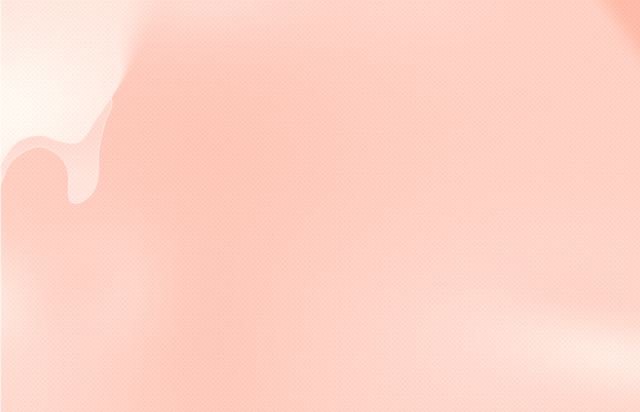
Reproduce this background procedurally as a WebGL 2 fragment shader.

```glsl
#version 300 es
precision highp float;
// Soft peach backdrop with blurred glows, a creamy liquid drip and a fine dot weave.
uniform vec2 u_resolution;
out vec4 fragColor;

const int KNOTS = 16;
const int STEPS = 5;
const float TAU = 6.2831853;

const vec3 PEACH = vec3(1.0, 0.818, 0.768);
const vec3 CORAL = vec3(0.993, 0.77, 0.708);
const vec3 BLUSH = vec3(1.0, 0.862, 0.825);
const vec3 CREAM = vec3(1.0, 0.925, 0.89);
const vec3 IVORY = vec3(1.0, 0.975, 0.945);
const vec3 SALMON = vec3(1.0, 0.70, 0.62);

// Closed outlines, in units of the canvas height
const vec2 POOL[KNOTS] = vec2[KNOTS](
    vec2(-0.04, 0.53), vec2(0.0, 0.595), vec2(0.04, 0.652), vec2(0.095, 0.670),
    vec2(0.14, 0.657), vec2(0.18, 0.650), vec2(0.205, 0.664), vec2(0.235, 0.710),
    vec2(0.267, 0.757), vec2(0.300, 0.815), vec2(0.316, 0.875), vec2(0.332, 0.94),
    vec2(0.36, 1.04), vec2(0.30, 1.2), vec2(-0.15, 1.2), vec2(-0.15, 0.6));
const vec2 DRIP[KNOTS] = vec2[KNOTS](
    vec2(-0.03, 0.48), vec2(0.0, 0.550), vec2(0.03, 0.611), vec2(0.09, 0.644),
    vec2(0.14, 0.625), vec2(0.165, 0.585), vec2(0.167, 0.520), vec2(0.188, 0.507),
    vec2(0.220, 0.527), vec2(0.237, 0.565), vec2(0.240, 0.636), vec2(0.254, 0.700),
    vec2(0.270, 0.762), vec2(0.20, 0.82), vec2(-0.10, 0.80), vec2(-0.15, 0.6));

// Catmull-Rom curve between b and c
vec2 spline(vec2 a, vec2 b, vec2 c, vec2 d, float t) {
    return b + 0.5 * t * (c - a + t * (2.0 * a - 5.0 * b + 4.0 * c - d
        + t * (3.0 * (b - c) + d - a)));
}

// Signed distance to a smooth closed outline, negative inside
float outlineDistance(vec2 p, vec2 knots[KNOTS]) {
    float nearest = 1e5, side = 1.0;
    vec2 start = knots[0];
    for (int i = 0; i < KNOTS; i++) {
        vec2 a = knots[(i + KNOTS - 1) % KNOTS];
        vec2 b = knots[i];
        vec2 c = knots[(i + 1) % KNOTS];
        vec2 d = knots[(i + 2) % KNOTS];
        for (int j = 1; j <= STEPS; j++) {
            vec2 end = spline(a, b, c, d, float(j) / float(STEPS));
            vec2 edge = end - start, w = p - start;
            vec2 away = w - edge * clamp(dot(w, edge) / dot(edge, edge), 0.0, 1.0);
            nearest = min(nearest, dot(away, away));
            bool crosses = (start.y > p.y) != (end.y > p.y);
            if (crosses && p.x < start.x + edge.x * (p.y - start.y) / edge.y) side = -side;
            start = end;
        }
    }
    return side * sqrt(nearest);
}

// Tilted elliptical glow
float glow(vec2 p, vec2 centre, vec2 radius, float angle) {
    float c = cos(angle), s = sin(angle);
    vec2 q = mat2(c, -s, s, c) * (p - centre) / radius;
    return exp(-dot(q, q));
}

float inside(float dist, float blur) {
    return 1.0 - smoothstep(-blur, blur, dist);
}

vec3 backdrop(vec2 p, float aspect) {
    vec3 col = PEACH;
    col = mix(col, CORAL, 0.75 * glow(p, vec2(0.50, 0.66), vec2(0.42, 0.30), -0.3));
    col = mix(col, CORAL, 0.65 * glow(p, vec2(0.50, 0.18), vec2(0.24, 0.35), 0.2));
    // Light along the top and the left side
    col = mix(col, BLUSH, 0.9 * glow(p, vec2(0.52, 1.02), vec2(0.28, 0.11), 0.06));
    col = mix(col, BLUSH, 0.4 * glow(p, vec2(1.02, 1.0), vec2(0.22, 0.12), 0.0));
    col = mix(col, BLUSH, 0.75 * glow(p, vec2(0.02, 0.06), vec2(0.24, 0.22), 0.3));
    col = mix(col, BLUSH, 0.75 * glow(p, vec2(0.27, 0.30), vec2(0.13, 0.15), -0.2));
    col = mix(col, CREAM, 0.8 * glow(p, vec2(-0.03, 0.27), vec2(0.11, 0.13), 0.3));
    col = mix(col, PEACH, 0.85 * glow(p, vec2(0.21, 0.32), vec2(0.10, 0.07), 0.6));
    // Layered light at the lower right
    col = mix(col, BLUSH, 0.9 * glow(p, vec2(aspect - 0.26, 0.17), vec2(0.46, 0.28), 0.1));
    col = mix(col, PEACH, 0.75 * glow(p, vec2(aspect - 0.14, 0.27), vec2(0.19, 0.09), -0.2));
    col = mix(col, CREAM, 0.9 * glow(p, vec2(aspect - 0.05, 0.13), vec2(0.28, 0.08), -0.2));
    return col;
}

void main() {
    vec2 p = gl_FragCoord.xy / u_resolution.y;
    float aspect = u_resolution.x / u_resolution.y;
    float pixel = 1.0 / u_resolution.y;
    vec3 col = backdrop(p, aspect);

    // Slanted corner at the upper right
    float corner = dot(p - vec2(aspect - 0.113, 1.0), normalize(vec2(0.165, 0.113)));
    col = mix(col, SALMON, 0.7 * smoothstep(-0.012, 0.05, corner));

    // Liquid: a translucent drip below a bright pool, both with thin rims
    if (p.x < 0.45 && p.y > 0.45) {
        float drip = outlineDistance(p, DRIP);
        vec3 dripColor = mix(vec3(1.0, 0.895, 0.865), vec3(1.0, 0.85, 0.81),
            smoothstep(0.55, 0.69, p.y));
        col = mix(col, dripColor, inside(drip, pixel));
        col = mix(col, IVORY, 0.6 * inside(abs(drip) - 0.0012, pixel));
        float pool = outlineDistance(p, POOL);
        float blur = mix(pixel, 0.055, smoothstep(0.77, 0.96, p.y));
        vec3 poolColor = mix(vec3(1.0, 0.90, 0.865), IVORY,
            glow(p, vec2(0.02, 0.73), vec2(0.25, 0.18), 0.25));
        col = mix(col, poolColor, inside(pool, blur));
        float rim = inside(abs(pool) - 0.0008, pixel) * inside(p.y - 0.77, 0.03);
        col = mix(col, vec3(1.0, 0.84, 0.79), 0.5 * rim);
    }

    // Staggered dot weave and pale left border
    vec2 wave = cos((p - 0.0015) * TAU * 82.5);
    float dots = smoothstep(-0.3, 0.8, wave.x * wave.y);
    col -= vec3(0.008, 0.038, 0.040) * (dots - 0.26);
    col = mix(col, vec3(1.0), 0.8 * inside(p.x - 0.002, pixel));
    fragColor = vec4(clamp(col, 0.0, 1.0), 1.0);
}
```
